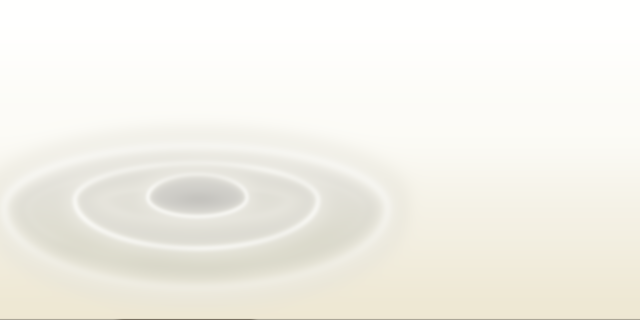
Reproduce this background procedurally as a WebGL 1 fragment shader.

```glsl
precision highp float;
uniform vec2 u_resolution;

const vec3 WHITE = vec3(1.0, 1.0, 0.995);
const vec3 IVORY = vec3(0.988, 0.985, 0.967);
const vec3 CREAM = vec3(0.957, 0.945, 0.9);
const vec3 SAND = vec3(0.932, 0.907, 0.826);
const vec3 OLIVE = vec3(0.85, 0.844, 0.78);
const vec3 PEARL = vec3(0.894, 0.888, 0.862);
const vec3 TROUGH = vec3(0.858, 0.852, 0.828);
const vec3 POOL = vec3(0.785, 0.78, 0.762);
const vec3 SHOULDER = vec3(0.922, 0.916, 0.885);
const vec3 CREST = vec3(0.972, 0.97, 0.955);

float hash(vec2 p) {
  return fract(sin(dot(p, vec2(41.3, 289.1))) * 4375.85);
}

float noise(vec2 p) {
  vec2 cell = floor(p);
  vec2 f = fract(p);
  f = f * f * (3.0 - 2.0 * f);
  float low = mix(hash(cell), hash(cell + vec2(1.0, 0.0)), f.x);
  float high = mix(hash(cell + vec2(0.0, 1.0)), hash(cell + 1.0), f.x);
  return mix(low, high, f.y);
}

float bell(float d, float center, float width) {
  float t = (d - center) / width;
  return exp(-t * t);
}

// Signed distance to an ellipse; radii hold side, upper and lower extents.
float ellipseDistance(vec2 p, vec2 center, vec3 radii) {
  vec2 q = p - center;
  vec2 r = vec2(radii.x, q.y > 0.0 ? radii.y : radii.z);
  float k = length(q / r);
  return k * (k - 1.0) / max(length(q / (r * r)), 0.0001);
}

vec3 backdrop(float y) {
  vec3 color = mix(SAND, CREAM, smoothstep(-0.02, 0.38, y));
  color = mix(color, IVORY, smoothstep(0.3, 0.62, y));
  return mix(color, WHITE, smoothstep(0.62, 0.95, y));
}

// Fill one ring, then add its soft shoulder, inner trough and bright crest.
vec3 ripple(vec3 base, vec3 fill, float d, float width, float depth, float sheen) {
  vec3 color = mix(base, fill, 1.0 - smoothstep(-4.0 * width, 2.0 * width, d));
  color = mix(color, SHOULDER, 0.5 * bell(d, width, 3.0 * width));
  color = mix(color, TROUGH, depth * bell(d, -3.0 * width, 1.8 * width));
  return mix(color, CREST, sheen * bell(d, 0.0, width));
}

void main() {
  vec2 p = gl_FragCoord.xy / u_resolution.y;
  float waver = noise(p * vec2(6.0, 15.0)) - 0.5;
  vec3 color = backdrop(p.y);

  float outer = ellipseDistance(p, vec2(0.612, 0.349), vec3(0.599, 0.195, 0.247));
  float middle = ellipseDistance(p, vec2(0.614, 0.375), vec3(0.38, 0.115, 0.151));
  float inner = ellipseDistance(p, vec2(0.617, 0.383), vec3(0.155, 0.073, 0.06));
  float rise = smoothstep(0.12, 0.5, p.y);

  // Broad outer swell, fading toward the far side
  float swell = mix(0.3, 0.16, smoothstep(0.35, 0.55, p.y));
  color = mix(color, vec3(0.885, 0.872, 0.815), swell * bell(outer, 0.045, 0.032));
  color = ripple(color, mix(OLIVE, PEARL, rise), outer, 0.016, 0.12,
                 mix(0.28, 0.75, rise));
  color = mix(color, SHOULDER,
              (0.25 + 0.3 * waver) * bell(outer, -0.075, 0.016) * rise);

  // Middle wave and its soft inner folds
  float far = smoothstep(0.36, 0.49, p.y);
  color = ripple(color, mix(vec3(0.872, 0.866, 0.826), PEARL, rise * 0.6),
                 middle, 0.0105, 0.35, mix(0.85, 0.5, far) + 0.25 * waver);
  color = mix(color, vec3(0.908, 0.902, 0.872), 0.5 * bell(middle, -0.09, 0.028));

  // Central pool with a small, uneven core
  color = ripple(color, mix(POOL, TROUGH, 0.45), inner, 0.0085, 0.15,
                 mix(0.88, 0.45, smoothstep(0.39, 0.455, p.y)) + 0.2 * waver);
  vec2 core = (p - vec2(0.622, 0.376)) / vec2(0.085, 0.027);
  float shade = exp(-dot(core, core));
  color = mix(color, POOL - 0.035, shade * (0.65 + 0.5 * waver));

  // Faint milky variation over the water
  float water = 1.0 - smoothstep(-0.06, 0.02, outer);
  color += 0.014 * waver * water;

  // Thin lower border with a darker segment
  float border = 1.0 - smoothstep(0.001, 0.0055, p.y);
  float segment = smoothstep(0.35, 0.39, p.x) * (1.0 - smoothstep(0.78, 0.81, p.x));
  color = mix(color, mix(vec3(0.66, 0.64, 0.58), vec3(0.45, 0.42, 0.36), segment), border);

  gl_FragColor = vec4(clamp(color, 0.0, 1.0), 1.0);
}
```
